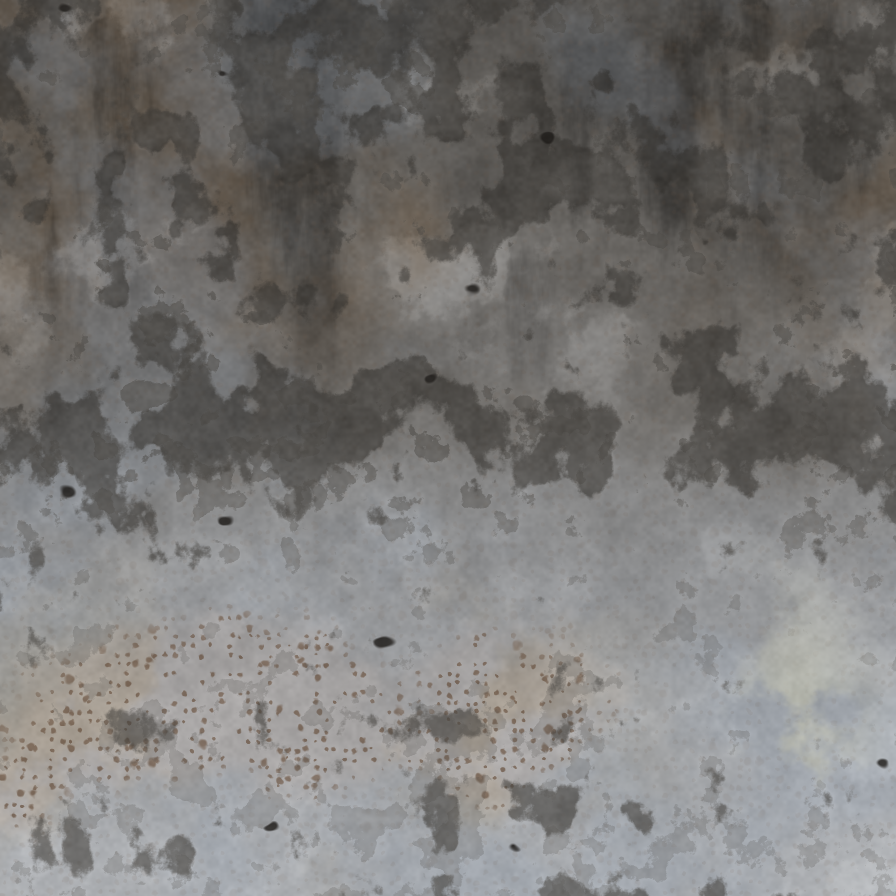
Give the GLSL for this texture, as a three.js fragment shader.

```glsl
varying vec2 vUv;

#define TONE_BOTTOM 0.675
#define TONE_TOP 0.355
#define CLOUD_AMOUNT 0.26
#define GRAIN_AMOUNT 0.055
#define BAND_HEIGHT 0.535
#define PIT_CELLS 95.0
#define CRUST_COLOR vec3(0.25, 0.24, 0.225)
#define BROWN_COLOR vec3(0.36, 0.305, 0.245)
#define BLUE_COLOR vec3(0.60, 0.635, 0.68)
#define PLASTER_COLOR vec3(0.67, 0.645, 0.63)
#define RUST_COLOR vec3(0.42, 0.33, 0.26)
#define CREAM_COLOR vec3(0.75, 0.75, 0.69)

float hash(vec2 p) {
  return fract(sin(dot(p, vec2(127.1, 311.7))) * 43758.5453);
}

float noise(vec2 p) {
  vec2 i = floor(p);
  vec2 f = fract(p);
  f = f * f * (3.0 - 2.0 * f);
  return mix(mix(hash(i), hash(i + vec2(1.0, 0.0)), f.x),
             mix(hash(i + vec2(0.0, 1.0)), hash(i + 1.0), f.x), f.y);
}

float fbm(vec2 p) {
  float sum = 0.0;
  float amp = 0.5;
  for (int i = 0; i < 6; i++) {
    sum += amp * noise(p);
    p = mat2(0.8, 0.6, -0.6, 0.8) * p * 2.03 + 17.3;
    amp *= 0.52;
  }
  return sum;
}

// One ragged dot in a share of the unit cells
float specks(vec2 p, float share, float radius) {
  vec2 cell = floor(p);
  vec2 center = 0.3 + 0.4 * vec2(hash(cell + 3.1), hash(cell + 7.7));
  float size = radius * (0.5 + 0.5 * hash(cell + 11.3));
  float d = length(fract(p) - center) + 0.22 * (noise(p * 4.0) - 0.5);
  float present = step(hash(cell + 19.9), share);
  return present * (1.0 - smoothstep(size * 0.5, size * 1.3, d));
}

float bump(float x, float center, float width) {
  float d = (x - center) / width;
  return exp(-d * d);
}

void main() {
  vec2 p = vUv;
  float broad = fbm(p * vec2(3.0, 4.0) + 5.0);
  float medium = fbm(p * vec2(9.0, 10.0) + 31.0);
  float fine = fbm(p * 34.0 + 57.0);
  float ragged = fbm(p * vec2(24.0, 21.0) + 83.0);
  float upper = smoothstep(0.5, 0.8, p.y + 0.3 * (broad - 0.5));
  float lower = 1.0 - smoothstep(0.3, 0.55, p.y);

  // Damp gradient from pale foot to dark top, with clouds
  float tone = mix(TONE_BOTTOM, TONE_TOP,
                   smoothstep(0.0, 0.95, p.y + 0.16 * (broad - 0.5)));
  float clouds = (broad - 0.5) * 0.6 + (medium - 0.5) * 0.6;
  tone += CLOUD_AMOUNT * clouds * mix(1.0, 0.45, lower);
  float band = bump(p.y + 0.1 * (broad - 0.5), BAND_HEIGHT, 0.055);
  tone -= 0.055 * band;
  vec3 color = tone * mix(vec3(1.03, 1.0, 0.96), vec3(0.985, 1.0, 1.02),
                          smoothstep(0.36, 0.64, tone));

  // Brown stains and vertical runs near the top
  float stain = smoothstep(0.46, 0.68, fbm(p * vec2(5.0, 4.5) + 113.0));
  color = mix(color, BROWN_COLOR * (0.65 + tone), 0.6 * stain * upper);
  float runs = smoothstep(0.48, 0.72, fbm(p * vec2(17.0, 3.5) + 141.0));
  color *= 1.0 - 0.3 * runs * upper;

  // Bluish wash and pale peeled flakes
  float wash = smoothstep(0.46, 0.66, fbm(p * 5.5 + 171.0));
  color = mix(color, BLUE_COLOR * (0.42 + 0.95 * tone), 0.4 * wash);
  float flakes = smoothstep(0.55, 0.62, 0.6 * medium + 0.4 * ragged);
  color += 0.075 * flakes * mix(0.35, 1.0, upper);

  // Warm plaster patches with rusty pits
  float patchArea = bump(p.y, 0.19, 0.15) * (1.0 - smoothstep(0.55, 0.82, p.x));
  float plaster = smoothstep(0.42, 0.62, patchArea * 0.55 + 0.6 * (medium - 0.5)
                             + 0.5 * (broad - 0.4));
  color = mix(color, PLASTER_COLOR * (0.36 + tone), 0.55 * plaster);
  float rustHaze = smoothstep(0.5, 0.68, fbm(p * 8.0 + 201.0)) * patchArea;
  color = mix(color, color * vec3(1.0, 0.94, 0.84), 0.65 * rustHaze);
  float pits = specks(p * PIT_CELLS, 0.4, 0.34);
  pits = max(pits, specks(p * PIT_CELLS * 0.57 + 9.4, 0.2, 0.3));
  color = mix(color, RUST_COLOR, 0.7 * pits * max(plaster, 0.13));

  // Ragged dark crust in the damp band and in clusters above it
  float cluster = fbm(p * vec2(5.0, 6.0) + 233.0);
  float reach = 0.2 * band + 0.12 * upper + 0.5 * (cluster - 0.5);
  float crust = smoothstep(0.59, 0.7, ragged + reach - 0.1 * lower);
  color = mix(color, CRUST_COLOR * (0.65 + 0.7 * tone), 0.62 * crust);

  // Small scabs with sharp edges
  float scabs = smoothstep(0.64, 0.69, fine + 0.4 * (cluster - 0.5));
  color = mix(color, CRUST_COLOR * 1.1, 0.5 * scabs * (1.0 - 0.55 * lower));

  // Cream smears at the lower right
  float smearArea = bump(p.x, 0.89, 0.07) * bump(p.y, 0.2, 0.13);
  float smear = smoothstep(0.6, 0.74, medium + 0.2 * smearArea);
  color = mix(color, CREAM_COLOR, 0.75 * smear * smearArea);

  // Rare black holes, then mineral grain
  float holes = specks(p * vec2(22.0, 30.0) + 4.0, 0.022, 0.2);
  color = mix(color, vec3(0.13, 0.12, 0.11), 0.85 * holes);
  float grain = 0.6 * noise(p * 210.0) + 0.4 * noise(p * 105.0 + 41.0) - 0.5;
  color += GRAIN_AMOUNT * grain + 0.1 * (fine - 0.5);

  gl_FragColor = vec4(clamp(color, 0.0, 1.0), 1.0);
}
```
